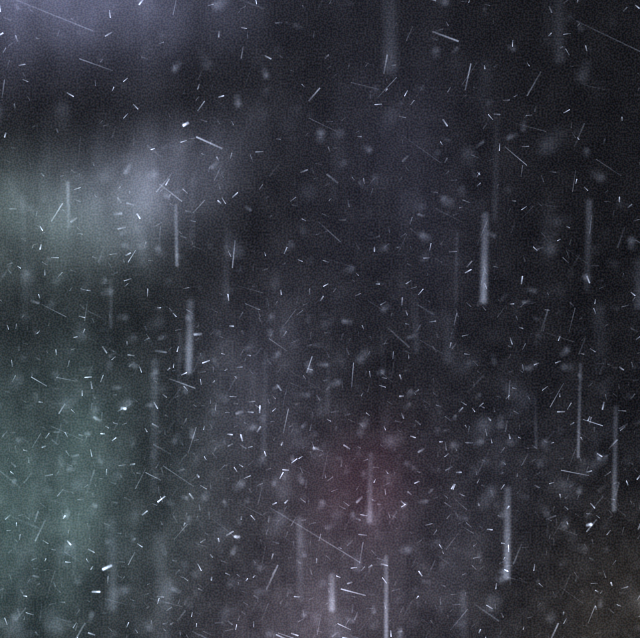
Reproduce this texture procedurally as a WebGL 2 fragment shader.

```glsl
#version 300 es
precision highp float;
// Night rain in the beam of a lamp: broad tinted haze on near-black,
// crossed by scattered streaks, sparks and soft drops, with sensor grain.
// Each kind of drop is one jittered grid of soft line segments.

#define BASE_COLOR vec3(0.104, 0.106, 0.124)
#define RAIN_COLOR vec3(0.82, 0.88, 1.00)
#define HAZE_GAIN 1.20
#define HAZE_MOTTLE 0.75
#define DROP_MOTTLE 0.060
#define GRAIN_SCALE 317.0
#define GRAIN_AMOUNT 0.085
#define TOP_DENSITY 0.35
#define STREAK_GAIN 1.0

uniform vec2 u_resolution;
out vec4 fragColor;

vec4 hash4(vec2 p) {
  vec4 q = fract(p.xyxy * vec4(0.1031, 0.1030, 0.0973, 0.1099));
  q += dot(q, q.wzxy + 33.33);
  return fract((q.xxyz + q.yzzw) * q.zywx);
}

float gradientNoise(vec2 p) {
  vec2 i = floor(p), f = p - i;
  vec2 u = f * f * f * (f * (f * 6.0 - 15.0) + 10.0);
  vec4 corner;
  for (int k = 0; k < 4; k++) {
    vec2 o = vec2(k & 1, k >> 1);
    float a = 6.2832 * hash4(i + o).x;
    corner[k] = dot(vec2(cos(a), sin(a)), f - o);
  }
  return mix(mix(corner.x, corner.y, u.x), mix(corner.z, corner.w, u.x), u.y);
}

float fbm(vec2 p) {
  float sum = 0.0, amp = 0.6;
  for (int k = 0; k < 4; k++) {
    sum += amp * gradientNoise(p);
    p = p * 2.03 + 17.7;
    amp *= 0.5;
  }
  return sum;
}

float glow(vec2 p, vec2 center, vec2 radius) {
  vec2 d = (p - center) / radius;
  return exp(-dot(d, d));
}

// Scattered segments: one candidate per cell, kept with the given share
float streaks(vec2 p, float cells, float halfLen, float width, float share,
              float tilt, float spread, float seed) {
  float pixel = 0.7 / u_resolution.y, sum = 0.0;
  vec2 home = floor(p * cells);
  for (int y = -1; y <= 1; y++)
  for (int x = -1; x <= 1; x++) {
    vec2 cell = home + vec2(x, y);
    vec4 place = hash4(cell + seed * 19.0 + 50.0);
    vec4 look = hash4(cell + seed * 31.0 + 170.0);
    vec2 center = (cell + place.xy) / cells;
    float density = mix(1.0, TOP_DENSITY, smoothstep(0.25, 0.9, center.y));
    if (place.z > share * density) continue;
    float angle = tilt + spread * (place.w - 0.5);
    vec2 dir = vec2(cos(angle), sin(angle));
    float reach = halfLen * mix(0.3, 1.0, look.x);
    float along = dot(p - center, dir);
    float dist = length(p - center - dir * clamp(along, -reach, reach));
    float w = width * mix(0.6, 1.4, look.y);
    float soft = max(w, pixel);
    float r = dist * dist / (soft * soft);
    float fade = 1.0 - 0.5 * smoothstep(-reach, reach, along * sign(look.w - 0.5));
    float power = mix(0.14, 1.0, look.z * look.z * look.z);
    sum += exp(-r * mix(1.0, r, 0.25)) * fade * power * w / soft;
  }
  return sum;
}

vec3 hazeLight(vec2 p) {
  vec2 q = p + 0.06 * vec2(fbm(p * 3.0), fbm(p * 3.0 + 9.0));
  vec2 band = q - vec2(0.0, 0.22 * (q.x - 0.2));
  vec3 light = vec3(0.25, 0.26, 0.33) * glow(q, vec2(0.06, 1.03), vec2(0.34, 0.12));
  light += vec3(0.23, 0.24, 0.28) * glow(band, vec2(0.23, 0.71), vec2(0.16, 0.09));
  light += vec3(0.18, 0.22, 0.21) * glow(q, vec2(0.02, 0.65), vec2(0.18, 0.11));
  light += vec3(0.165, 0.225, 0.215) * glow(q, vec2(0.05, 0.20), vec2(0.23, 0.27));
  light += vec3(0.11, 0.11, 0.13) * glow(q, vec2(0.40, 0.42), vec2(0.11, 0.16));
  light += vec3(0.17, 0.15, 0.17) * glow(q, vec2(0.48, 0.05), vec2(0.20, 0.21));
  light += vec3(0.06, 0.02, 0.03) * glow(q, vec2(0.57, 0.25), vec2(0.10, 0.09));
  light += vec3(0.06, 0.06, 0.08) * glow(q, vec2(0.63, 0.72), vec2(0.16, 0.24));
  light += vec3(0.05, 0.05, 0.06) * glow(q, vec2(0.74, 0.20), vec2(0.18, 0.22));
  light += vec3(0.08, 0.07, 0.05) * glow(q, vec2(1.00, 0.05), vec2(0.18, 0.15));
  return light;
}

void main() {
  vec2 p = gl_FragCoord.xy / u_resolution.y;

  // Haze, broken up by tall curtains and fine wet mottling
  float curtain = fbm(p * vec2(11.0, 4.5) + 4.0);
  vec3 color = BASE_COLOR + HAZE_GAIN * hazeLight(p) * (1.0 + HAZE_MOTTLE * curtain);
  color += DROP_MOTTLE * (fbm(p * 26.0) + 0.5 * curtain) * mix(1.4, 0.5, p.y);

  // Rain: falling lines, slanted traces, ticks, blurred drops, bright sparks
  float rain = 0.52 * streaks(p, 7.0, 0.085, 0.0045, 0.62, 1.571, 0.06, 1.0);
  rain += 0.18 * streaks(p, 8.0, 0.100, 0.0085, 0.60, 1.571, 0.03, 2.0);
  rain += 0.22 * streaks(p, 6.0, 0.085, 0.0012, 0.35, -0.50, 0.25, 3.0);
  rain += 0.60 * streaks(p, 15.0, 0.027, 0.0012, 0.45, -0.45, 0.60, 4.0);
  rain += 0.50 * streaks(p, 17.0, 0.022, 0.0012, 0.50, 1.15, 0.70, 5.0);
  rain += 0.85 * streaks(p, 52.0, 0.0055, 0.0011, 0.60, 0.60, 3.14, 6.0);
  rain += 0.24 * streaks(p, 30.0, 0.006, 0.0050, 0.75, 0.80, 2.60, 7.0);
  rain += 0.16 * streaks(p, 16.0, 0.012, 0.0110, 0.70, 1.10, 2.00, 9.0);
  rain += 1.60 * streaks(p, 13.0, 0.008, 0.0020, 0.32, 0.10, 1.40, 8.0);
  color += STREAK_GAIN * rain * RAIN_COLOR;

  // Grain, mostly neutral with a slight tint
  vec2 g = p * GRAIN_SCALE;
  vec3 tint = vec3(gradientNoise(g + 31.3), 0.0, gradientNoise(g + 73.9));
  color += GRAIN_AMOUNT * (gradientNoise(g) + 0.4 * tint);
  fragColor = vec4(clamp(color, 0.0, 1.0), 1.0);
}
```
